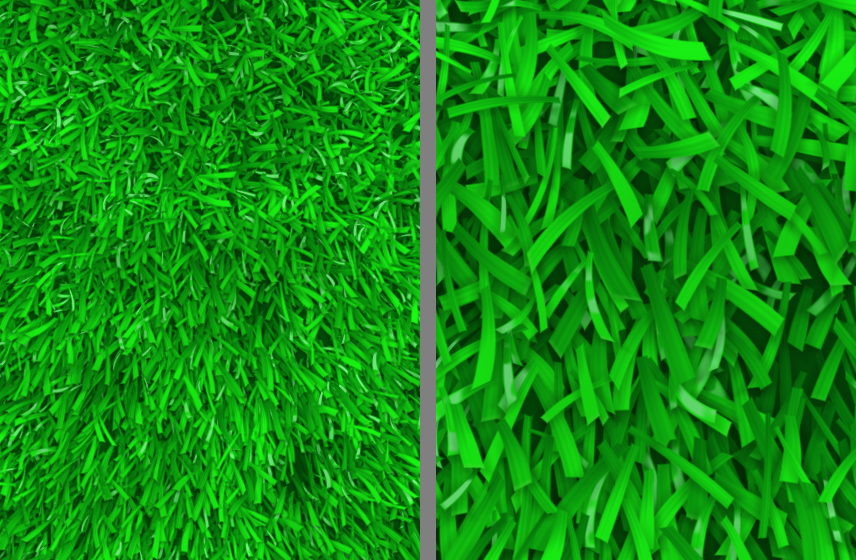
Left, the full canvas; right, a detail of the centre.
Give the GLSL for this texture, as a WebGL 2 fragment shader.

```glsl
#version 300 es
precision highp float;
// Dense artificial turf: flat, cut plastic blades fanning out and downward.
// Jittered grids of blades are painted from the dark bottom layer to the bright
// top one; each blade casts a soft shadow on whatever lies below it.
uniform vec2 u_resolution;
out vec4 fragColor;

vec4 hash4(vec2 p) {
  vec4 d = vec4(dot(p, vec2(127.1, 311.7)), dot(p, vec2(269.5, 183.3)),
                dot(p, vec2(419.2, 371.9)), dot(p, vec2(83.7, 241.3)));
  return fract(sin(d) * 43758.55);
}

float noise(vec2 p) {
  vec2 i = floor(p), f = fract(p);
  f = f * f * (3.0 - 2.0 * f);
  float low = mix(hash4(i).x, hash4(i + vec2(1, 0)).x, f.x);
  float high = mix(hash4(i + vec2(0, 1)).x, hash4(i + vec2(1, 1)).x, f.x);
  return mix(low, high, f.y);
}

// Green ramp: red grows faster than blue towards the bright end
vec3 plastic(float tone) {
  return vec3(0.125 * tone * tone, tone, 0.01 + 0.07 * tone);
}

void paintBlade(inout vec3 color, vec2 p, vec2 cell, float size, float layer, float depth) {
  vec4 a = hash4(cell + layer * 17.3);
  vec4 b = hash4(cell + layer * 31.7 + 5.1);
  vec2 center = (cell + a.xy) * size;
  float upper = smoothstep(0.5, 1.2, center.y);

  // Direction of the tip: combed at the bottom, tangled at the top
  vec2 flow = vec2((center.x - 0.5) * 1.2, -0.8 + 0.6 * upper);
  float angle = atan(flow.y, flow.x) + (a.z + b.x - 1.0) * mix(1.05, 2.5, upper);
  vec2 axis = vec2(cos(angle), sin(angle));

  // Shape: a slightly bent, tapered strip with slanted ends
  float glint = step(0.84 - 0.08 * upper, fract(b.x * 11.3));
  float halfLength = size * mix(0.42, 0.92, a.w) * mix(1.0, 0.85, upper) * mix(1.0, 0.7, glint);
  float halfWidth = mix(0.0026, 0.0086, b.y) * mix(1.0, 0.75, glint);
  vec2 d = p - center;
  float u = dot(d, axis) / halfLength;
  float v = dot(d, vec2(-axis.y, axis.x));
  v += (b.z - 0.5) * mix(0.25, 0.45, upper) * (1.0 + glint) * halfLength * (u * u - 0.4);
  float width = halfWidth * mix(0.6, 1.0, smoothstep(-1.0, 0.6, u));
  float along = u * halfLength + v * (b.w - 0.5) * 1.4;
  float dist = max(abs(along) - halfLength, abs(v) - width);
  if (dist > 0.01) return;

  // Clumps leave small openings in the upper layers
  if (depth > 0.35 && noise(center * 13.0) < 0.08 + 0.14 * depth) return;

  // Contact shadow, strongest below the raised tip
  color *= 1.0 - 0.21 * smoothstep(0.01, 0.0, dist) * smoothstep(-1.0, 0.2, u);

  // Shading: dark root, folded sides and fine ribs
  float side = v / width;
  float tone = 0.96 * mix(0.57, 1.12, fract(b.w * 13.7));
  tone *= mix(0.7, 1.03, smoothstep(-1.0, 0.7, u));
  tone *= mix(0.5, 1.0, pow(depth, 0.7));
  tone *= 0.96 + 0.1 * smoothstep(-0.25, 0.25, side + b.z - 0.5);
  tone *= 1.0 + 0.03 * sin(side * 9.0 + a.x * 6.0);
  vec3 blade = plastic(min(tone, 0.85));

  // Pale cut ends and broken glossy streaks
  float cutEnd = smoothstep(-0.005, -0.001, along - halfLength) * step(0.6, a.y);
  blade = mix(blade, vec3(0.34, 0.82, 0.25), 0.35 * cutEnd * depth);
  float streak = glint * smoothstep(1.0, 0.6, abs(u - 0.2)) * smoothstep(1.1, 0.5, abs(side));
  streak *= smoothstep(0.3, 0.55, noise(p * 75.0 + layer));
  blade = mix(blade, vec3(0.45, 0.83, 0.51), 0.95 * streak * sqrt(depth));

  float soft = 1.35 / u_resolution.x;
  color = mix(color, blade, smoothstep(soft, -soft, dist));
}

void main() {
  vec2 p = gl_FragCoord.xy / u_resolution.x;
  vec3 color = plastic(0.2);

  // Layers from the ground up, each on its own shifted grid
  for (int i = 0; i < 12; i++) {
    float layer = float(i);
    float size = 0.058;
    vec2 shift = hash4(vec2(layer, 3.7)).xy * size;
    vec2 home = floor((p + shift) / size);
    for (int y = -1; y <= 1; y++) {
      for (int x = -1; x <= 1; x++) {
        paintBlade(color, p + shift, home + vec2(x, y), size, layer, layer / 11.0);
      }
    }
  }

  // Uneven light over the pile, then green light scattered into the shadows
  color *= 0.85 + 0.3 * noise(p * 7.0 + 9.0);
  color = color * 0.93 + vec3(0.004, 0.09, 0.004);
  fragColor = vec4(color, 1.0);
}
```
